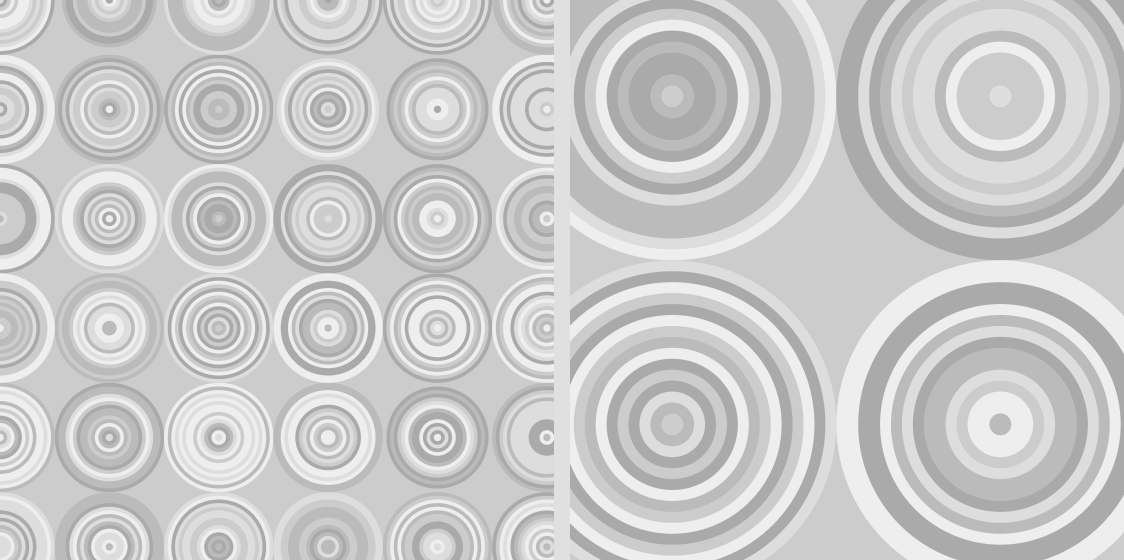
Left, the full canvas; right, a detail of the centre.
Write a WebGL 2 fragment shader that draws this pattern.

```glsl
#version 300 es
precision highp float;
// Grid of touching concentric-ring discs, each ring a random one of five greys.

uniform vec2 u_resolution;
out vec4 fragColor;

const float DISCS_DOWN = 5.12;     // disc pitches per canvas height
const float RING_COUNT = 15.0;     // rings from centre to rim
const float TONE_COUNT = 5.0;
const float DARKEST    = 0.6667;
const float TONE_STEP  = 0.0667;
const float BACKGROUND = 0.8;
const uint  SEED       = 17u;

// Integer hash mapped to 0..1
float hash(uvec3 v) {
    v = v * 1664525u + 1013904223u;
    v.x += v.y * v.z; v.y += v.z * v.x; v.z += v.x * v.y;
    v ^= v >> 16u;
    v.x += v.y * v.z; v.y += v.z * v.x; v.z += v.x * v.y;
    return float(v.z >> 8u) / 16777216.0;
}

// Grey of one ring; everything past the rim is background
float ringTone(vec2 disc, float ring) {
    if (ring >= RING_COUNT) return BACKGROUND;
    uvec3 key = uvec3(uint(disc.x), uint(disc.y), uint(max(ring, 0.0)));
    float tone = floor(hash(key + SEED) * TONE_COUNT);
    return DARKEST + TONE_STEP * tone;
}

void main() {
    // Disc centres lie on whole numbers, counted from the top left corner
    vec2 p = vec2(gl_FragCoord.x, u_resolution.y - gl_FragCoord.y);
    p *= DISCS_DOWN / u_resolution.y;
    vec2 disc = floor(p + 0.5);

    // Radius in ring widths, and the nearest boundary between two rings
    float ringsPerPitch = 2.0 * RING_COUNT;
    float radius = length(p - disc) * ringsPerPitch;
    float boundary = floor(radius + 0.5);

    // Blend the two neighbouring tones over about one pixel
    float pixel = ringsPerPitch * DISCS_DOWN / u_resolution.y;
    float outer = clamp((radius - boundary) / pixel + 0.5, 0.0, 1.0);
    float grey = mix(ringTone(disc, boundary - 1.0), ringTone(disc, boundary), outer);

    fragColor = vec4(vec3(grey), 1.0);
}
```
